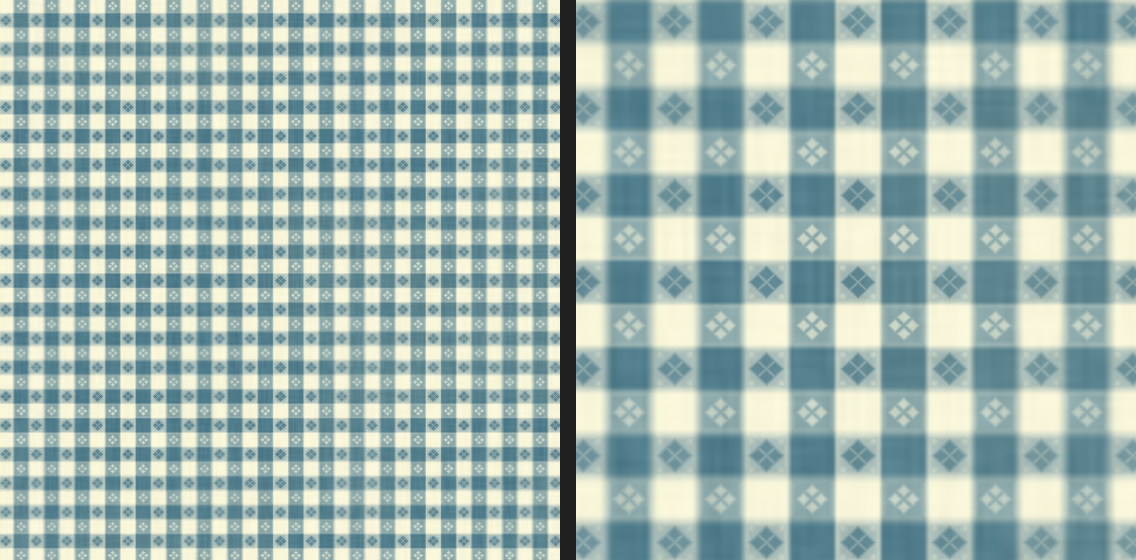
Left: the whole. Right: its middle third, enlarged.
Write a three.js fragment shader that draws this pattern.

```glsl
// Blue and cream checked tablecloth: soft woven bands cross on a grid, and each
// half-tone check carries a four-petal flower, dark on the rows, pale on the columns.
// Edge sharpness drifts over five repeats; noise adds faded patches and thread grain.

#define REPEATS vec2(18.34, 19.36)
#define BAND_CENTRE vec2(0.6925, 0.655)
#define SHARP_CENTRE vec2(3.5, 4.0)
#define SHARP_PERIOD 5.0
#define CREAM vec3(0.975, 0.965, 0.855)
#define BLUE vec3(0.31, 0.485, 0.545)
#define ROW_TINT vec3(0.65, 0.73, 0.715)
#define COLUMN_TINT vec3(0.54, 0.655, 0.665)
#define FADED vec3(0.47, 0.59, 0.58)
#define FADE_AMOUNT 0.3
#define GRAIN 0.035
#define THREADS 256.0

varying vec2 vUv;

const float TAU = 6.2831853;

float hash(vec2 p) {
  return fract(sin(dot(p, vec2(127.1, 311.7))) * 43758.5453);
}

float noise(vec2 p) {
  vec2 i = floor(p);
  vec2 f = fract(p);
  f = f * f * (3.0 - 2.0 * f);
  float low = mix(hash(i), hash(i + vec2(1.0, 0.0)), f.x);
  float high = mix(hash(i + vec2(0.0, 1.0)), hash(i + vec2(1.0, 1.0)), f.x);
  return mix(low, high, f.y);
}

// Four diamond petals on the axes; p runs from -1 to 1 over one check
float flower(vec2 p, float petal, float soft) {
  vec2 a = abs(p);
  if (a.y > a.x) a = a.yx;
  float d = abs(a.x - 0.38) + a.y - petal;
  return 1.0 - smoothstep(-soft, soft, d);
}

// Small round speck in each corner of a check
float cornerSpecks(vec2 p, float soft) {
  float d = length(abs(p) - vec2(0.68)) - 0.14;
  return 1.0 - smoothstep(-soft, soft, d);
}

// Pale thread around the inside of a check
float rim(vec2 p) {
  vec2 a = abs(p);
  return smoothstep(0.65, 0.95, max(a.x, a.y));
}

void main() {
  // Signed distance, in repeats, from the nearest blue band and nearest gap
  vec2 grid = vUv * REPEATS - BAND_CENTRE;
  vec2 fromBand = fract(grid + 0.5) - 0.5;
  vec2 fromGap = fract(grid) - 0.5;

  // Bands alternate between crisp and blurred
  vec2 sharp = 0.5 + 0.5 * cos(TAU * (grid - SHARP_CENTRE) / SHARP_PERIOD);
  vec2 blur = mix(vec2(0.085), vec2(0.032), sharp);
  vec2 band = 1.0 - smoothstep(0.25 - blur, 0.25 + blur, abs(fromBand));
  float crisp = 0.5 * (sharp.x + sharp.y);
  float soft = mix(0.21, 0.11, crisp);
  float contrast = mix(0.72, 1.0, crisp);

  // Blue wears to grey in broad patches
  float wear = noise(vUv * vec2(5.0, 3.5) + 7.0) * noise(vUv * 9.0 + 2.0);
  vec3 blue = mix(BLUE, FADED, FADE_AMOUNT * smoothstep(0.1, 0.65, wear));

  // Row check: pale ground, dark flower
  vec2 rowCell = 4.0 * vec2(fromGap.x, fromBand.y);
  float paleMarks = max(0.35 * rim(rowCell), 0.4 * cornerSpecks(rowCell, soft));
  vec3 rowColour = mix(ROW_TINT, CREAM, paleMarks * contrast);
  rowColour = mix(rowColour, blue, 0.88 * contrast * flower(rowCell, 0.35, soft));

  // Column check: half-tone ground, pale flower
  vec2 columnCell = 4.0 * vec2(fromBand.x, fromGap.y);
  vec3 columnColour = mix(COLUMN_TINT, CREAM, 0.18 * rim(columnCell));
  float paleFlower = flower(columnCell, 0.27, soft);
  columnColour = mix(columnColour, CREAM, 0.62 * contrast * paleFlower);

  // Blend the four kinds of check
  vec3 lightRow = mix(CREAM, columnColour, band.x);
  vec3 darkRow = mix(rowColour, blue, band.x);
  vec3 colour = mix(lightRow, darkRow, band.y);

  // Fine threads, stronger down the cloth and on the blue
  float down = noise(vUv * vec2(THREADS, THREADS * 0.12)) - 0.5;
  float across = noise(vUv * vec2(THREADS * 0.15, THREADS) + 31.0) - 0.5;
  float strength = GRAIN * (0.5 + 0.5 * max(band.x, band.y));
  colour += strength * (1.2 * down + 0.8 * across);

  gl_FragColor = vec4(clamp(colour, 0.0, 1.0), 1.0);
}
```
